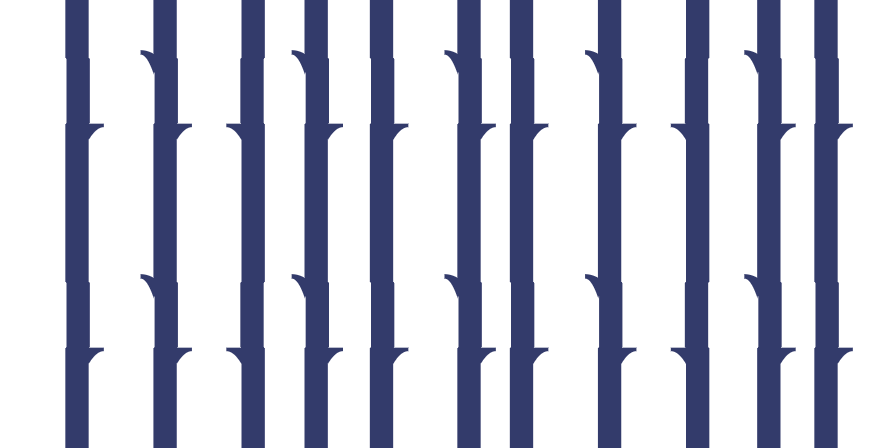
A WebGL 1 fragment shader for this pattern:

```glsl
precision highp float;
// Navy thorny stems on white: eleven uneven vertical stems, two tiles down.
// Each stem is a band with a pointed thorn, and every second one also has a
// curled twig; a six-stem rhythm of gaps and sides repeats across.

uniform vec2 u_resolution;

// Signed distance to a spur bounded by two parabolas that flare at the stem.
// out_ is the distance from the stem edge, y runs downward from the tip's top.
float spur(float out_, float y, float reach, float tip, float topFlare, float lowFlare) {
  float r = clamp(1.0 - out_ / reach, 0.0, 1.0);
  vec2 slope = 2.0 * vec2(topFlare, lowFlare) * r / reach;
  vec2 len = sqrt(1.0 + slope * slope);
  float top = (topFlare * r * r - y) / len.x;
  float low = (y - tip - lowFlare * r * r) / len.y;
  return max(max(top, low), max(out_ - reach, -2.0 - out_));
}

void main() {
  // The canvas is 384 units tall; y runs down within a 192-unit tile.
  float unitsPerPixel = 384.0 / u_resolution.y;
  vec2 p = gl_FragCoord.xy * unitsPerPixel;
  float y = mod(384.0 - p.y, 192.0);

  // The section above the thorn is nudged slightly to the thorn's side.
  float nudge = clamp((y - 50.0) / unitsPerPixel + 0.5, 0.0, 1.0)
              * clamp((106.0 - y) / unitsPerPixel + 0.5, 0.0, 1.0);

  float d = 1000.0;
  float stemX = 66.0;
  for (int i = 0; i < 11; i++) {
    float kind = mod(float(i), 6.0);
    bool curled = mod(float(i), 2.0) > 0.5;
    float side = abs(kind - 2.0) < 0.5 ? -1.0 : 1.0;

    // The stem after a mirrored one sits a little off the rhythm.
    float drift = abs(kind - 3.0) < 0.5 ? (i > 6 ? 6.0 : -1.0) : 0.0;
    float x = p.x - stemX - drift;

    // Stem, thorn and curled twig
    d = min(d, abs(x - side * nudge) - 10.0);
    d = min(d, spur(side * x - 10.0, y - 106.0, 13.0, 3.0, 0.0, 11.0));
    if (curled) d = min(d, spur(-x - 10.0, y - 43.0, 11.0, 3.8, 3.0, 16.0));

    // Gap to the next stem
    stemX += kind < 1.5 ? 75.5 : kind < 3.5 ? 55.0 : kind < 4.5 ? 75.0 : 45.0;
  }

  float ink = clamp(0.5 - d / unitsPerPixel, 0.0, 1.0);
  vec3 navy = vec3(0.20, 0.23, 0.42);
  gl_FragColor = vec4(mix(vec3(1.0), navy, ink), 1.0);
}
```
